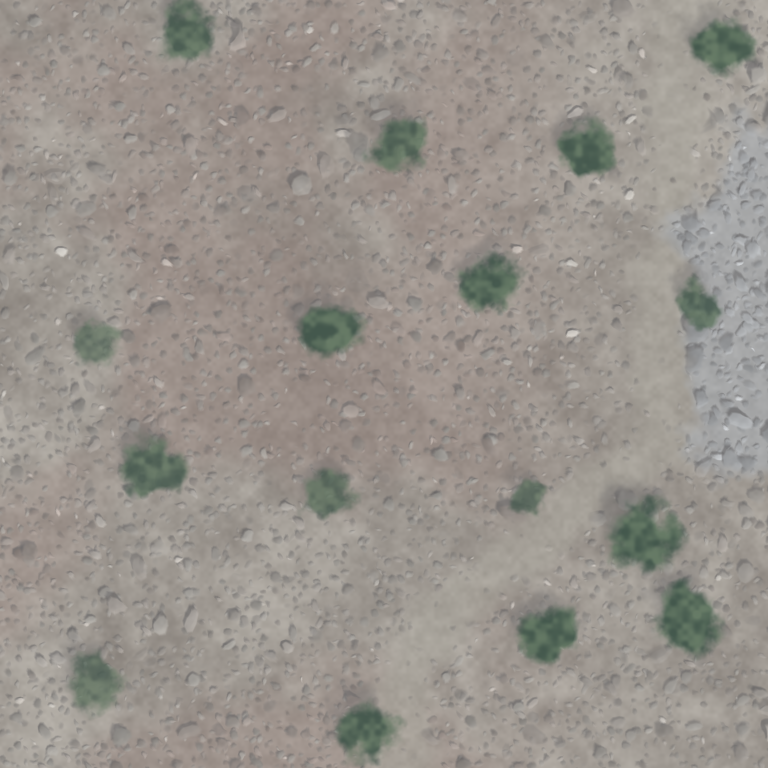
Give the GLSL for this texture, as a three.js fragment shader.

```glsl
varying vec2 vUv;

const vec3 SOIL_DARK = vec3(0.565, 0.540, 0.515);
const vec3 SOIL_LIGHT = vec3(0.690, 0.670, 0.640);
const vec3 SOIL_PINK = vec3(0.600, 0.535, 0.510);
const vec3 SAND = vec3(0.665, 0.650, 0.615);
const vec3 ROCK_GREY = vec3(0.645, 0.635, 0.615);
const vec3 ROCK_PINK = vec3(0.610, 0.555, 0.530);
const vec3 GRAVEL = vec3(0.655, 0.665, 0.675);
const vec3 SHADE = vec3(0.400, 0.395, 0.400);
const vec3 LEAF_DARK = vec3(0.250, 0.335, 0.290);
const vec3 LEAF_LIGHT = vec3(0.390, 0.475, 0.390);
const vec2 TO_LIGHT = vec2(0.5, -0.86);
const float BLUR = 0.0026;
const float GRAIN = 0.075;
const float BUSH_GRID = 4.0;
const int BUSH_COUNT = 16;

float hash(vec2 p) {
  return fract(sin(dot(p, vec2(127.1, 311.7))) * 43758.5453);
}

vec2 hash2(vec2 p) {
  return vec2(hash(p), hash(p + 17.3));
}

float noise(vec2 p) {
  vec2 cell = floor(p);
  vec2 f = fract(p);
  f = f * f * (3.0 - 2.0 * f);
  float bottom = mix(hash(cell), hash(cell + vec2(1.0, 0.0)), f.x);
  float top = mix(hash(cell + vec2(0.0, 1.0)), hash(cell + 1.0), f.x);
  return mix(bottom, top, f.y);
}

float fbm(vec2 p) {
  float sum = 0.0;
  float weight = 0.533;
  for (int i = 0; i < 4; i++) {
    sum += weight * noise(p);
    p = mat2(1.6, 1.2, -1.2, 1.6) * p + 5.7;
    weight *= 0.5;
  }
  return sum;
}

// Blunt eight-sided outline of a stone
float stoneDistance(vec2 d, float angle, float squash) {
  float c = cos(angle);
  float s = sin(angle);
  d = abs(mat2(c, -s, s, c) * d) * vec2(1.0, squash);
  return max(max(d.x, d.y), 0.72 * (d.x + d.y));
}

// One layer of jittered stones, each with its own shadow
vec3 addStones(vec3 color, vec2 uv, float scale, float cover, vec3 tint, float pink) {
  vec2 p = uv * scale + 0.35 * vec2(noise(uv * scale * 1.7), noise(uv * scale * 1.7 + 40.0));
  float soft = BLUR * scale;
  for (int j = -1; j <= 1; j++) {
    for (int i = -1; i <= 1; i++) {
      vec2 cell = floor(p) + vec2(float(i), float(j));
      vec2 seed = cell + scale;
      vec2 shape = hash2(seed + 3.1);
      float tone = hash(seed + 7.9);
      vec2 d = p - cell - 0.15 - 0.7 * hash2(seed);
      float radius = mix(0.20, 0.46, shape.x * shape.x);
      float angle = 6.283 * shape.y;
      float squash = 1.0 + 0.7 * tone;
      float present = smoothstep(0.0, 0.15, cover - hash(seed + 11.3));
      float bodyDist = stoneDistance(d, angle, squash);
      float shadowDist = stoneDistance(d + TO_LIGHT * radius * 0.55, angle, squash);
      float body = present * (1.0 - smoothstep(radius - soft, radius + soft, bodyDist));
      float shadow = present * (1.0 - smoothstep(radius - soft, radius + soft, shadowDist));
      vec3 rock = mix(tint, ROCK_PINK, pink * shape.y);
      rock *= 0.89 + 0.22 * tone + 0.2 * smoothstep(0.93, 1.0, tone);
      rock *= 1.0 + 0.07 * dot(d, TO_LIGHT) / radius;
      color = mix(color, SHADE, shadow * (0.3 + 0.35 * shape.x));
      color = mix(color, rock, body * 0.85);
    }
  }
  return color;
}

// Scattered shrubs, larger and denser toward the right
vec3 addBushes(vec3 color, vec2 uv) {
  vec2 ragged = vec2(fbm(uv * 34.0), fbm(uv * 34.0 + 60.0)) - 0.5;
  float clumps = 0.6 * noise(uv * 65.0) + 0.4 * noise(uv * 130.0);
  vec3 leaf = mix(LEAF_DARK, LEAF_LIGHT, smoothstep(0.2, 0.8, clumps));
  for (int i = 0; i < BUSH_COUNT; i++) {
    float n = float(i);
    vec2 cell = vec2(mod(n, BUSH_GRID), floor((n + 0.5) / BUSH_GRID));
    vec2 center = (cell + 0.15 + 0.7 * hash2(cell + 23.7)) / BUSH_GRID;
    center.x = pow(center.x, 0.75);
    vec2 look = hash2(cell + 51.2);
    float radius = mix(0.026, 0.046, look.x) * mix(0.8, 1.15, center.x);
    vec2 d = uv - center + ragged * 0.045;
    d.y *= mix(0.85, 1.2, look.y);
    float shadowDist = length(d + TO_LIGHT * radius * 0.7);
    float shadow = 1.0 - smoothstep(radius * 0.5, radius * 1.2, shadowDist);
    float crown = 1.0 - smoothstep(radius * 0.65, radius * 1.15, length(d));
    float density = mix(0.5, 0.95, smoothstep(0.1, 0.8, 0.5 * look.x + 0.6 * center.x));
    color = mix(color, SHADE, shadow * 0.4 * density);
    color = mix(color, leaf, crown * density);
  }
  return color;
}

void main() {
  vec2 uv = vUv;
  float broad = fbm(uv * 5.0 + 2.0);
  float edge = fbm(uv * 14.0) - 0.5;
  // Zones: pink slopes, a winding sandy track and a gravel bed
  float pink = smoothstep(0.42, 0.68, fbm(uv * 4.0 + 31.0)) * (1.0 - smoothstep(0.55, 0.85, uv.x));
  float trackX = 0.52 + 0.36 * smoothstep(0.1, 0.5, uv.y);
  float track = 1.0 - smoothstep(0.015, 0.065, abs(uv.x - trackX + edge * 0.1));
  vec2 bed = (uv - vec2(1.0, 0.62)) / vec2(0.13, 0.24);
  float gravel = 1.0 - smoothstep(0.85, 1.1, length(bed) + edge * 0.9);
  float rocky = smoothstep(0.72, 0.98, uv.x + edge * 0.2);
  // Mottled soil
  vec3 color = mix(SOIL_DARK, SOIL_LIGHT, smoothstep(0.2, 0.75, 0.5 * broad + 0.5 * fbm(uv * 28.0)));
  color = mix(color, SOIL_PINK, pink * 0.55);
  color = mix(color, SAND, track * 0.7);
  color = mix(color, GRAVEL, gravel * 0.8);
  // Stones from fine to coarse
  vec3 tint = mix(ROCK_GREY, GRAVEL, gravel);
  float bare = 1.0 - 0.8 * track * (1.0 - gravel);
  float pinkRock = 0.3 + 0.6 * pink - 0.3 * gravel;
  color = addStones(color, uv, 92.0, (0.35 + 0.3 * broad) * bare, tint, pinkRock);
  color = addStones(color, uv, 54.0, (0.15 + 0.4 * broad + 0.35 * gravel) * bare, tint, pinkRock);
  color = addStones(color, uv, 29.0, (0.14 + 0.1 * pink + 0.4 * rocky) * bare, tint, pinkRock);
  // Fine grain, then vegetation
  float grain = 0.6 * noise(uv * 95.0 + 9.0) + 0.4 * noise(uv * 190.0);
  color += GRAIN * (grain - 0.5);
  color = addBushes(color, uv);
  gl_FragColor = vec4(color, 1.0);
}
```
